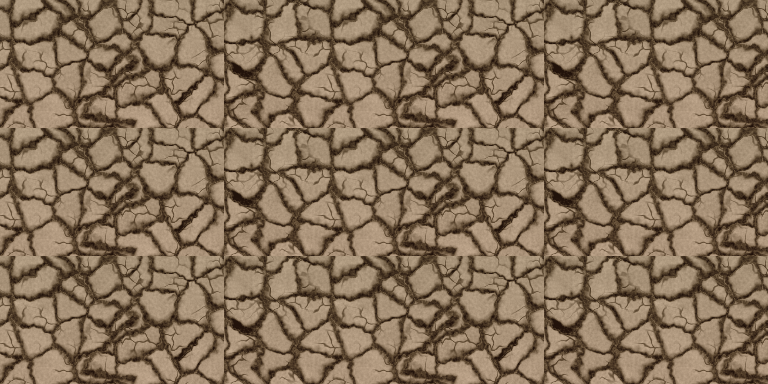
A Shadertoy shader for this texture:

```glsl
// Dried, cracked mud: one hard-edged tile of ground repeated over the canvas.
// Plates are rounded Voronoi cells with wide shaded lower walls; a finer
// Voronoi net adds hairlines, and a polyline adds one long open fissure.

#define REPEATS vec2(2.4, 3.0)        // tiles across and down
#define SEAM vec2(0.7, 0.0)           // tile phase at the lower left
#define TILE_ASPECT 2.5               // tile width over tile height
#define PLATE_DENSITY vec2(3.6, 4.6)  // plates per tile height
#define CRACK_WIDTH 0.017             // half width, in tile heights
#define HAIR_WIDTH 0.0065
#define FISSURE_WIDTH 0.024
#define GRAIN 0.13
#define PLATE_COLOR vec3(0.70, 0.61, 0.515)
#define WALL_COLOR vec3(0.37, 0.29, 0.20)
#define DEEP_COLOR vec3(0.13, 0.07, 0.04)

const vec2 FISSURE[6] = vec2[6](vec2(1.20, 1.02), vec2(1.45, 0.72),
    vec2(1.82, 0.53), vec2(1.62, 0.34), vec2(1.38, 0.12), vec2(1.78, 0.03));

vec2 hash2(vec2 p) {
    vec3 q = fract(p.xyx * vec3(0.1031, 0.1030, 0.0973));
    q += dot(q, q.yzx + 33.33);
    return fract((q.xx + q.yz) * q.zy);
}

float cornerSlope(vec2 cell, vec2 corner, vec2 f) {
    return dot(hash2(cell + corner + 57.0) * 2.0 - 1.0, f - corner);
}

// Gradient noise, roughly -0.7 to 0.7
float noise(vec2 p) {
    vec2 i = floor(p), f = p - i;
    vec2 u = f * f * f * (f * (f * 6.0 - 15.0) + 10.0);
    float low = mix(cornerSlope(i, vec2(0, 0), f), cornerSlope(i, vec2(1, 0), f), u.x);
    float high = mix(cornerSlope(i, vec2(0, 1), f), cornerSlope(i, vec2(1, 1), f), u.x);
    return mix(low, high, u.y);
}

float smoothMin(float a, float b, float k) {
    float h = max(k - abs(a - b), 0.0) / k;
    return min(a, b) - h * h * k * 0.25;
}

vec2 site(vec2 cell, vec2 density) {
    return (cell + 0.1 + 0.8 * hash2(cell + density * 7.0)) / density;
}

// x: distance to the cell edge over its width, y: 1 on lower edges and -1 on
// upper ones, z: random value of the cell. Lower edges widen by lean.
vec3 plates(vec2 p, vec2 density, float width, float lean) {
    vec2 base = floor(p * density), home = base;
    float nearest = 1e3;
    for (int y = -1; y <= 1; y++)
    for (int x = -1; x <= 1; x++) {
        vec2 cell = base + vec2(x, y);
        float d = distance(p, site(cell, density));
        if (d < nearest) { nearest = d; home = cell; }
    }
    vec2 center = site(home, density);
    float edge = 1e3, closest = 1e3, facing = 0.0;
    for (int y = -2; y <= 2; y++)
    for (int x = -2; x <= 2; x++) {
        if (x == 0 && y == 0) continue;
        vec2 other = site(home + vec2(x, y), density);
        vec2 n = normalize(other - center);
        float d = dot(0.5 * (center + other) - p, n) / (width * (1.0 - lean * n.y));
        if (d < closest) { closest = d; facing = -n.y; }
        edge = smoothMin(edge, d, 1.6);
    }
    return vec3(edge, facing, hash2(home + 11.0).x);
}

float segmentDistance(vec2 p, vec2 a, vec2 b) {
    vec2 ab = b - a;
    return length(p - a - ab * clamp(dot(p - a, ab) / dot(ab, ab), 0.0, 1.0));
}

float pitAt(vec2 p, vec2 center) {
    vec2 d = (p - center) / vec2(0.07, 0.12);
    return exp(-dot(d, d));
}

void mainImage(out vec4 fragColor, in vec2 fragCoord) {
    vec2 tile = fract(fragCoord / iResolution.xy * REPEATS - SEAM);
    vec2 p = tile * vec2(TILE_ASPECT, 1.0);
    float pixel = REPEATS.y / iResolution.y;

    // Bent and ragged edges
    vec2 q = p + 0.09 * vec2(noise(p * 5.0), noise(p * 5.0 + 31.0))
               + 0.03 * vec2(noise(p * 21.0 + 7.0), noise(p * 21.0 + 53.0));

    // Plates, fissure and pits share one edge field: below 1 is open crack
    float width = CRACK_WIDTH * (1.0 + 0.9 * noise(p * 3.0 + 17.0));
    vec3 plate = plates(q, PLATE_DENSITY, width, 0.5);
    float fissure = 1e3;
    for (int i = 0; i < 5; i++)
        fissure = min(fissure, segmentDistance(q, FISSURE[i], FISSURE[i + 1]));
    float pit = max(pitAt(q, vec2(0.16, 0.49)), 0.7 * pitAt(q, vec2(2.2, 0.24)));
    float edge = min(plate.x, fissure / FISSURE_WIDTH) - 1.3 * pit;
    float soft = 0.2 + 0.5 * pixel / CRACK_WIDTH;
    float top = smoothstep(1.0 - soft, 1.0 + soft, edge);

    // Hairlines on some parts of the plates
    float hairEdge = plates(q + 0.02 * noise(p * 14.0), PLATE_DENSITY * 2.1, HAIR_WIDTH, 0.2).x;
    float hairSoft = 0.3 + 0.4 * pixel / HAIR_WIDTH;
    float hair = 1.0 - smoothstep(0.8 - hairSoft, 0.8 + hairSoft, hairEdge);
    hair *= smoothstep(-0.05, 0.2, noise(p * 4.0 + 71.0));

    // Tone: 0 deep, 0.45 wall, 1 plate
    float grain = noise(p * 45.0) + 0.6 * noise(p * 90.0);
    float lower = 0.5 + 0.5 * plate.y;
    float plateTone = 0.97 + 0.07 * (plate.z - 0.5) + GRAIN * grain + 0.1 * noise(p * 9.0);
    plateTone -= (0.12 + 0.16 * lower) * (1.0 - smoothstep(1.0, 2.3, edge)) + 0.5 * hair;
    float crackTone = mix(0.58, 0.32, lower) + 0.35 * grain + 0.3 * noise(p * 12.0 + 5.0);
    crackTone -= 0.16 * (1.0 - smoothstep(0.0, 0.6, abs(edge - 0.3))) + 0.4 * pit;
    float tone = clamp(mix(crackTone, plateTone, top), 0.0, 1.1);

    vec3 color = mix(DEEP_COLOR, WALL_COLOR, min(tone / 0.45, 1.0));
    color = mix(color, PLATE_COLOR, max(tone - 0.45, 0.0) / 0.55);
    color *= mix(vec3(1.01, 1.0, 0.99), vec3(0.97, 0.98, 0.96), tile.y);
    fragColor = vec4(color, 1.0);
}
```
